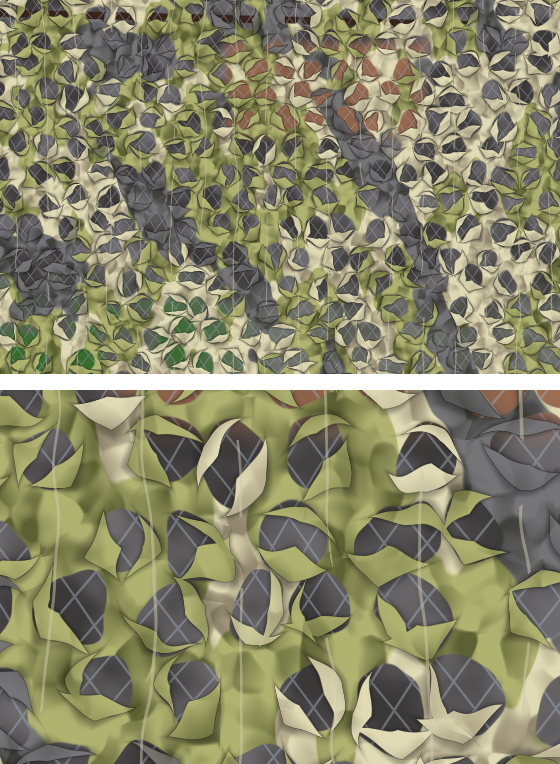
Top, the full canvas; bottom, a detail of the centre.
Give the GLSL for this texture, as a WebGL 1 fragment shader.

```glsl
precision highp float;
// Camouflage net: crumpled cream, olive and grey cloth with cut holes and curled flaps.
uniform vec2 u_resolution;

float hash(vec2 p) {
  p = fract(p * vec2(0.1031, 0.1137));
  p += dot(p, p.yx + 33.33);
  return fract((p.x + p.y) * p.x * 17.3 + p.y * 9.7);
}

float noise(vec2 p) {
  vec2 i = floor(p), f = fract(p);
  f = f * f * (3.0 - 2.0 * f);
  return mix(mix(hash(i), hash(i + vec2(1, 0)), f.x),
             mix(hash(i + vec2(0, 1)), hash(i + vec2(1, 1)), f.x), f.y);
}

float fbm(vec2 p) {
  return 0.55 * noise(p) + 0.3 * noise(p * 2.1 + 7.3) + 0.15 * noise(p * 4.3 + 3.1);
}

mat2 rotate(float a) {
  return mat2(cos(a), sin(a), -sin(a), cos(a));
}

// Tilted facets, softly joined, give the light on crumpled cloth.
float crumple(vec2 p) {
  vec2 cell = floor(p);
  float sum = 0.0, total = 0.0;
  for (int y = -1; y <= 1; y++)
  for (int x = -1; x <= 1; x++) {
    vec2 id = cell + vec2(x, y);
    vec2 d = p - id - vec2(hash(id + 11.0), hash(id + 47.0));
    float weight = exp(-22.0 * dot(d, d)) + 1e-6;
    float tilt = 6.283 * hash(id + 83.0);
    sum += weight * (hash(id + 5.0) + 0.9 * dot(d, vec2(cos(tilt), sin(tilt))));
    total += weight;
  }
  return sum / total;
}

// Printed colour of the cloth, from shaded (light 0) to lit (light 1).
vec3 camo(vec2 p, float light) {
  vec3 cream = mix(vec3(0.57, 0.53, 0.43), vec3(0.88, 0.86, 0.71), light);
  vec3 olive = mix(vec3(0.36, 0.38, 0.20), vec3(0.69, 0.70, 0.44), light);
  vec3 grey = mix(vec3(0.25, 0.25, 0.24), vec3(0.46, 0.46, 0.47), light);
  float blot = fbm(p * vec2(10.0, 6.5) + 19.0);
  float streak = fbm(vec2(p.x + 0.45 * p.y, p.y - 0.3 * p.x) * vec2(6.5, 4.0) + 41.0);
  vec3 c = mix(olive, cream, smoothstep(0.475, 0.495, blot));
  return mix(c, grey, smoothstep(0.625, 0.645, streak));
}

// Blurred wall, bricks and leaves behind the net.
vec3 backdrop(vec2 p) {
  float blur = fbm(p * 13.0 + 5.0);
  vec3 c = mix(vec3(0.23, 0.22, 0.22), vec3(0.43, 0.42, 0.43), smoothstep(0.25, 0.75, blur));
  vec2 b = abs(p - vec2(0.87, 0.76)) - vec2(0.24, 0.10);
  float brick = 1.0 - smoothstep(0.0, 0.05, max(b.x, b.y));
  c = mix(c, mix(vec3(0.47, 0.33, 0.25), vec3(0.65, 0.45, 0.34), blur), brick);
  float low = 1.0 - smoothstep(0.08, 0.32, p.y);
  c = mix(c, vec3(0.46, 0.49, 0.42), low * 0.5);
  float leaves = low * (1.0 - smoothstep(0.45, 0.75, p.x)) * smoothstep(0.38, 0.6, blur);
  c = mix(c, vec3(0.22, 0.42, 0.18), leaves);
  float rod = 1.0 - smoothstep(0.008, 0.012, abs(p.y - 0.965 + 0.025 * p.x));
  return mix(c, vec3(0.22, 0.14, 0.11), rod);
}

float thread(float coord, float period, float halfWidth, float px) {
  float d = abs(fract(coord / period) - 0.5) * period;
  return 1.0 - smoothstep(halfWidth - px * 0.5, halfWidth + px * 0.7, d);
}

void main() {
  float px = 1.0 / u_resolution.y;
  vec2 p = gl_FragCoord.xy * px;
  vec2 sway = vec2(noise(p * 6.0), noise(p * 6.0 + 31.0)) - 0.5;
  vec2 q = p + 0.02 * sway + 0.013 * (vec2(noise(p * 34.0), noise(p * 34.0 + 9.0)) - 0.5);
  float light = crumple(q * vec2(36.0, 29.0));
  light = clamp(0.66 + 0.9 * (light - 0.5) + 0.5 * (noise(q * 75.0) - 0.5), 0.0, 1.0);

  // Staggered holes, each with two flaps folded over its rim.
  vec2 pitch = vec2(0.084, 0.071);
  float hole = 0.0, flap = 0.0, shade = 0.0;
  vec3 flapColor = vec3(0.0);
  float row = floor(q.y / pitch.y);
  for (int j = -1; j <= 1; j++)
  for (int i = -1; i <= 1; i++) {
    float y = row + float(j);
    float stagger = 0.5 * mod(y, 2.0);
    vec2 id = vec2(floor(q.x / pitch.x - stagger) + float(i), y);
    vec2 jitter = vec2(hash(id + 3.0), hash(id + 71.0)) - 0.5;
    vec2 center = (id + 0.5 + vec2(stagger, 0.0) + 0.4 * jitter) * pitch;
    float radius = mix(0.028, 0.037, hash(id + 23.0));
    vec2 d = rotate(1.6 * jitter.x) * (q - center) / radius;
    float soft = 1.1 * px / radius;
    hole = max(hole, 1.0 - smoothstep(-soft, soft, length(d * vec2(1.12, 0.95)) - 0.98));
    for (int k = 0; k < 2; k++) {
      vec2 key = id + 130.0 + 57.0 * float(k);
      float turn = (hash(key) - 0.5) * 1.5 + float(k) * (1.3 + 3.0 * hash(key + 8.0));
      vec2 f = rotate(turn) * d + vec2(0.0, 0.72);
      float skew = hash(key + 17.0) - 0.5;
      float taper = 1.0 - abs(f.x - 0.4 * skew) / 1.05;
      float thick = mix(0.28, 0.52, hash(key + 29.0)) * (1.0 - 0.3 * float(k));
      float edge = abs(f.y - 0.3 * f.x * f.x + skew * f.x * 0.4) - thick * taper;
      float cover = 1.0 - smoothstep(-soft, soft, edge);
      shade = max(shade, 1.0 - smoothstep(-0.05, 0.22, edge + 0.16 * f.y));
      float curl = clamp(light * 0.45 + 0.47 + 0.55 * f.y + 0.25 * skew, 0.0, 1.0);
      flapColor = mix(flapColor, camo(center - vec2(0.0, 0.02), curl), cover);
      flap = max(flap, cover);
    }
  }

  // Diamond mesh behind the cloth, upright cords in front.
  vec2 m = p + 0.025 * sway;
  float mesh = max(thread(m.x + 0.75 * m.y, 0.036, 0.0012, px),
                   thread(m.x - 0.75 * m.y, 0.036, 0.0012, px));
  vec3 color = mix(backdrop(p), vec3(0.60, 0.64, 0.70), 0.5 * mesh);
  color = mix(camo(q, light), color, hole);
  color *= 1.0 - 0.3 * shade;
  color = mix(color, flapColor, flap);
  float cord = thread(m.x + 0.01 * noise(p * 20.0), 0.084, 0.0012, px);
  color = mix(color, vec3(0.80, 0.79, 0.68), 0.5 * cord * step(0.4, noise(p * 17.0)));
  gl_FragColor = vec4(color, 1.0);
}
```
